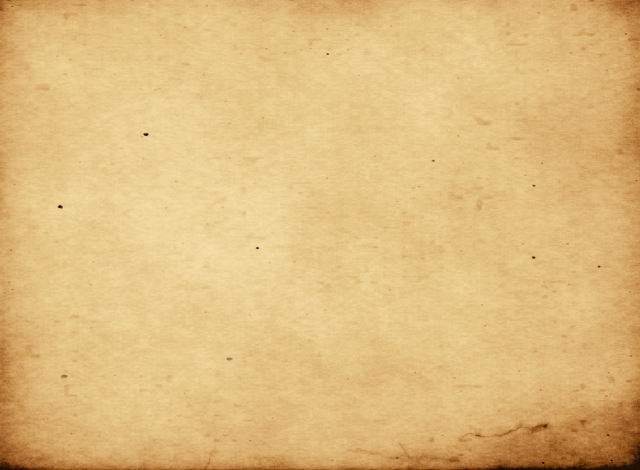
Reproduce this texture procedurally as a Shadertoy shader.

```glsl
// Aged parchment: broad stains and burnt borders add up to one "age" value,
// fractal noise and stretched fibre grain roughen it, and a colour ramp
// turns it into paper tones. Cracks and ink specks are laid on top.

float hash(vec2 p) {
    return fract(sin(dot(p, vec2(127.1, 311.7))) * 43758.5453);
}

float noise(vec2 p) {
    vec2 i = floor(p), f = fract(p);
    f = f * f * (3.0 - 2.0 * f);
    return mix(mix(hash(i), hash(i + vec2(1, 0)), f.x),
               mix(hash(i + vec2(0, 1)), hash(i + vec2(1, 1)), f.x), f.y);
}

float fbm(vec2 p) {
    float sum = 0.0, amp = 0.5;
    for (int i = 0; i < 5; i++) {
        sum += amp * noise(p);
        p = mat2(1.6, 1.2, -1.2, 1.6) * p + 7.3;
        amp *= 0.5;
    }
    return sum;
}

// Soft elliptical blot
float stain(vec2 p, vec2 centre, vec2 radius) {
    vec2 q = (p - centre) / radius;
    return exp(-dot(q, q));
}

// Thin line between two points, fading with distance
float crack(vec2 p, vec2 a, vec2 b, float width) {
    vec2 ab = b - a;
    float h = clamp(dot(p - a, ab) / dot(ab, ab), 0.0, 1.0);
    return exp(-length(p - a - h * ab) / width);
}

vec3 paperRamp(float age) {
    vec3 tones[8] = vec3[8](
        vec3(0.96, 0.87, 0.67), vec3(0.93, 0.82, 0.59),
        vec3(0.89, 0.76, 0.51), vec3(0.85, 0.68, 0.43),
        vec3(0.78, 0.57, 0.31), vec3(0.67, 0.42, 0.19),
        vec3(0.48, 0.25, 0.06), vec3(0.14, 0.06, 0.02));
    float t = clamp(age, 0.0, 6.999);
    int i = int(t);
    return mix(tones[i], tones[i + 1], fract(t));
}

void mainImage(out vec4 fragColor, in vec2 fragCoord) {
    vec2 p = fragCoord / iResolution.y;
    float right = iResolution.x / iResolution.y;
    float pixel = 1.0 / iResolution.y;
    vec2 warp = vec2(fbm(p * 7.0), fbm(p * 7.0 + 31.0)) - 0.48;
    vec2 q = p + 0.10 * warp;

    // Broad light and dark areas
    float age = 1.55 + 0.25 * smoothstep(0.6, 1.2, p.x);
    age -= 0.60 * stain(q, vec2(0.42, 0.55), vec2(0.32, 0.38));
    age -= 0.35 * stain(q, vec2(0.95, 0.85), vec2(0.22, 0.12));
    age -= 0.35 * stain(q, vec2(0.90, 0.36), vec2(0.16, 0.10));
    age += 0.85 * stain(q, vec2(1.19, 0.70), vec2(0.12, 0.13));
    age += 0.45 * stain(q, vec2(1.15, 0.42), vec2(0.18, 0.16));
    age += 0.70 * stain(q, vec2(0.82, 0.20), vec2(0.18, 0.07));
    age += 0.55 * stain(q, vec2(1.20, 0.27), vec2(0.20, 0.06));
    age += 0.45 * stain(q, vec2(0.56, 0.87), vec2(0.12, 0.08));
    age += 0.35 * stain(q, vec2(0.70, 0.65), vec2(0.10, 0.18));
    age += 0.40 * stain(q, vec2(0.13, 0.28), vec2(0.12, 0.05));

    // Browned borders and corners
    vec2 e = p + 0.05 * warp;
    age += 2.1 * exp(-max(e.x, 0.0) / 0.050);
    age += 2.2 * exp(-max(right - e.x, 0.0) / 0.060);
    age += 1.5 * exp(-max(1.0 - e.y, 0.0) / 0.050);
    age += 2.4 * exp(-max(e.y, 0.0) / 0.065);
    age += 1.8 * exp(-p.y / 0.007);
    age += 1.3 * stain(q, vec2(0.0, 0.20), vec2(0.07, 0.10));
    age += 0.9 * stain(q, vec2(0.0, 0.0), vec2(0.25, 0.12));
    age += 1.1 * stain(q, vec2(right, 0.03), vec2(0.38, 0.14));

    // Damp patch with a ragged upper rim in the lower right
    float rim = 0.065 + 0.22 * (p.x - 0.98) + 0.10 * warp.y;
    age += 0.65 * smoothstep(0.012, -0.012, p.y - rim) * smoothstep(0.75, 1.12, p.x);

    // Cracks wander with fine noise
    vec2 c = p + 0.035 * (vec2(fbm(p * 28.0), fbm(p * 28.0 + 9.0)) - 0.48);
    float cracks = crack(c, vec2(0.99, 0.068), vec2(1.17, 0.095), 0.0035);
    cracks += 0.7 * crack(c, vec2(0.75, 0.035), vec2(0.98, 0.015), 0.005);
    cracks += 0.6 * crack(c, vec2(0.85, 0.06), vec2(0.87, 0.015), 0.003);
    cracks += 0.5 * crack(c, vec2(0.455, 0.06), vec2(0.445, 0.01), 0.002);
    cracks += 0.4 * crack(c, vec2(0.51, 0.47), vec2(0.54, 0.495), 0.004);
    cracks += 0.3 * crack(c, vec2(0.33, 0.45), vec2(0.41, 0.45), 0.002);
    age += 1.7 * cracks * (0.5 + noise(p * 60.0));

    // Mottling, horizontal fibres and fine grain
    age += 1.5 * (fbm(p * 9.0 + 4.0) - 0.48);
    age += 1.0 * (fbm(p * vec2(45.0, 80.0)) - 0.48);
    age += 0.65 * (noise(p * vec2(110.0, 260.0)) - 0.5);
    age += 0.55 * (noise(p * 370.0 + 50.0) - 0.5);
    age += 0.9 * smoothstep(0.76, 0.95, noise(p * vec2(50.0, 95.0) + 17.0))
               * smoothstep(0.45, 0.75, noise(p * 12.0));

    // Faint scattered flecks, one per cell
    vec2 cell = floor(p * 22.0);
    vec2 spot = 0.2 + 0.6 * vec2(hash(cell), hash(cell + 5.3));
    float fleck = length((fract(p * 22.0) - spot) * vec2(0.7, 1.0)) / 22.0;
    age += 1.6 * step(0.86, hash(cell + 2.7)) * smoothstep(0.003, 0.0005, fleck);
    vec3 colour = paperRamp(age);

    // Ink specks: position, radius, darkness
    vec4 specks[10] = vec4[10](
        vec4(0.128, 0.560, 0.0038, 1.0), vec4(0.311, 0.714, 0.0035, 1.0),
        vec4(0.697, 0.885, 0.0022, 0.8), vec4(0.548, 0.472, 0.0022, 0.9),
        vec4(1.136, 0.452, 0.0027, 0.9), vec4(1.136, 0.605, 0.0020, 0.8),
        vec4(1.275, 0.433, 0.0020, 0.8), vec4(0.922, 0.658, 0.0022, 0.6),
        vec4(0.488, 0.236, 0.0045, 0.4), vec4(0.137, 0.199, 0.0050, 0.4));
    for (int i = 0; i < 10; i++) {
        vec2 d = (p - specks[i].xy) * vec2(0.8, 1.2);
        float r = specks[i].z * (0.7 + 0.6 * noise(p * 300.0));
        float ink = specks[i].w * smoothstep(pixel, -pixel, length(d) - r);
        colour = mix(colour, vec3(0.12, 0.06, 0.02), ink);
    }
    fragColor = vec4(colour, 1.0);
}
```
